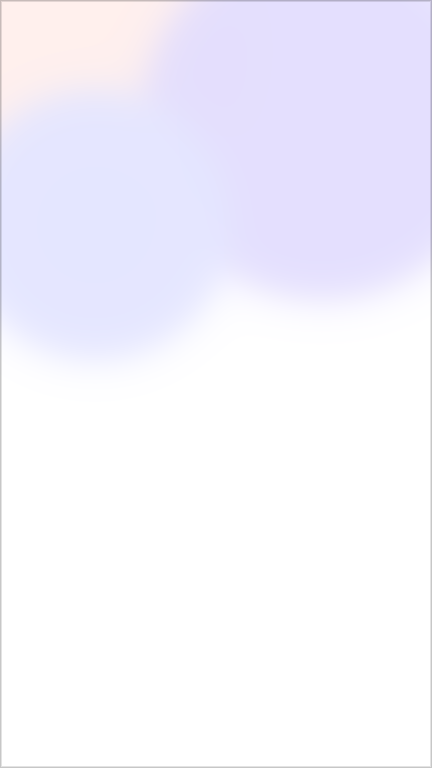
A Shadertoy shader for this background:

```glsl
#define BLUR 0.042
#define PAPER vec3(1.0)
#define PINK vec3(1.0, 0.94, 0.93)
#define LILAC vec3(0.888, 0.868, 0.994)
#define PERIWINKLE vec3(0.896, 0.902, 1.0)
#define LILAC_OPACITY 0.96
#define FRAME_WIDTH (1.0 / 288.0)
#define FRAME_SHADE 0.78

// Coverage of a disc whose rim is softened like a Gaussian blur
float softDisc(vec2 p, vec2 center, float radius) {
    float d = length(p - center) - radius;
    return 1.0 / (1.0 + exp(1.7 * d / BLUR));
}

void mainImage(out vec4 fragColor, in vec2 fragCoord) {
    // Canvas width is one unit; y runs down from the top edge
    vec2 size = iResolution.xy / iResolution.x;
    vec2 uv = fragCoord / iResolution.x;
    vec2 p = vec2(uv.x, size.y - uv.y);

    // Blurred discs, back to front
    vec3 color = PAPER;
    color = mix(color, PINK, softDisc(p, vec2(0.185, 0.116), 0.37));
    color = mix(color, LILAC, LILAC_OPACITY * softDisc(p, vec2(0.745, 0.278), 0.417));
    color = mix(color, PERIWINKLE, softDisc(p, vec2(0.22, 0.521), 0.3125));

    // Thin grey frame
    vec2 margin = min(uv, size - uv);
    float edge = min(margin.x, margin.y);
    float halfPixel = 0.5 / iResolution.x;
    float inside = smoothstep(FRAME_WIDTH - halfPixel, FRAME_WIDTH + halfPixel, edge);
    color *= mix(FRAME_SHADE, 1.0, inside);

    fragColor = vec4(color, 1.0);
}
```
